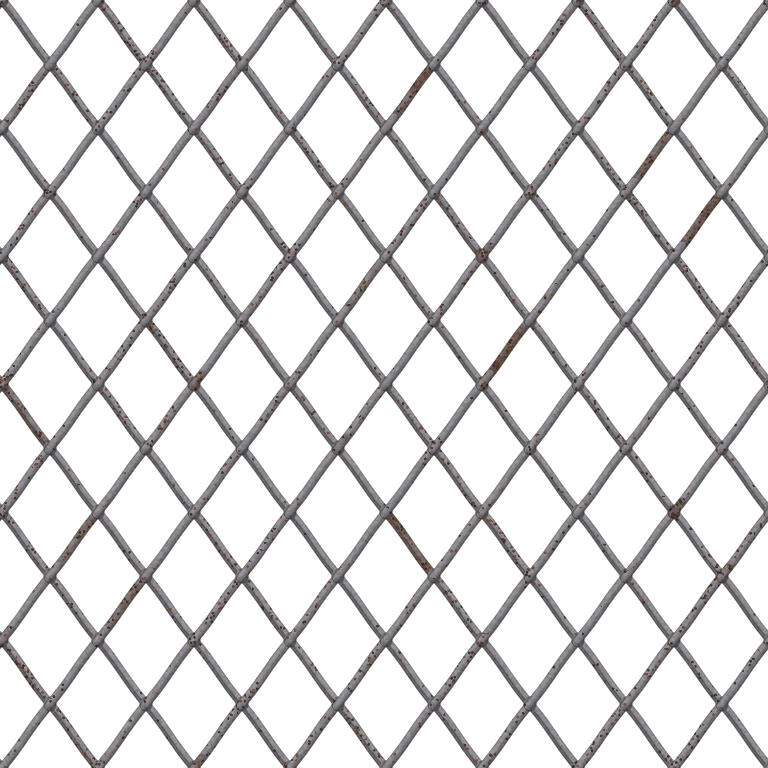
This pattern is drawn by a Shadertoy shader. Its source:

```glsl
// Draws a weathered chain-link fence: interlocked steel wires with rust specks on white.

const vec2 REPEATS = vec2(8.0, 6.0);   // meshes across and down
const float WIRE = 0.0057;             // half width of a wire
const float KNOT = 0.0090;             // outer radius of a knot
const float TAU = 6.2831853;
const vec3 STEEL = vec3(1.0, 0.98, 1.02);
const vec3 DARK_RUST = vec3(0.21, 0.15, 0.12);
const vec3 ORANGE_RUST = vec3(0.45, 0.27, 0.17);
const vec3 BROWN_RUST = vec3(0.34, 0.24, 0.18);

float hash(vec2 p) {
    return fract(sin(dot(p, vec2(127.1, 311.7))) * 43758.55);
}

// Cellular noise: distance to the nearest point, and that point's random id
vec2 cellular(vec2 p) {
    vec2 base = floor(p);
    vec2 nearest = vec2(9.0, 0.0);
    for (int j = -1; j <= 1; j++)
    for (int i = -1; i <= 1; i++) {
        vec2 cell = base + vec2(i, j);
        vec2 point = cell + vec2(hash(cell), hash(cell + 57.3));
        float d = distance(p, point);
        if (d < nearest.x) nearest = vec2(d, hash(cell + 19.7));
    }
    return nearest;
}

// Layered sines, 0 to 1
float patches(vec2 p) {
    float s = sin(p.x * 71.0 + 2.0 * sin(p.y * 43.0));
    s += sin(p.y * 97.0 + 2.0 * sin(p.x * 59.0 + 1.3));
    s += 0.6 * sin((p.x + p.y) * 173.0);
    return clamp(0.5 + 0.25 * s, 0.0, 1.0);
}

float coverage(float d, float px) {
    return 1.0 - smoothstep(-0.7 * px, 0.7 * px, d);
}

// Brightness across a wire; t runs from the lit edge (-1) to the shaded edge (1)
float wireTone(float t, float groove) {
    float tone = mix(0.57, 0.46, smoothstep(-0.5, 0.6, t));
    tone -= 0.13 * smoothstep(0.4, 0.9, t) + 0.12 * smoothstep(0.55, 1.0, -t);
    return tone - groove * (1.0 - smoothstep(0.08, 0.3, abs(t - 0.3)));
}

// Grain, specks and brown stains over bare steel
vec3 weather(float tone, vec2 p, float amount) {
    float patchy = patches(p);
    vec2 grain = cellular(p * 330.0);
    vec2 speck = cellular(p * 250.0 + 31.0);
    vec3 col = STEEL * tone * (0.92 + 0.16 * grain.y);
    float stain = smoothstep(0.9, 1.0, amount) * (0.35 + 0.65 * patchy);
    col = mix(col, BROWN_RUST * (0.7 + 0.5 * grain.y), 0.8 * stain);
    float density = 0.03 + 0.5 * amount * amount * (0.25 + 0.75 * patchy);
    float spot = step(1.0 - density, speck.y) * (1.0 - smoothstep(0.3, 0.6, speck.x));
    vec3 rust = mix(DARK_RUST, ORANGE_RUST, smoothstep(0.4, 0.9, fract(speck.y * 37.0)));
    return mix(col, rust, 0.85 * spot);
}

// One family of parallel wires; each segment between knots rusts differently
void drawWires(inout vec3 col, vec2 p, float across, float along, float side,
               float groove, float seed, float px) {
    float line = round(across);
    float d = (across - line) / length(REPEATS) - 0.0007 * sin(TAU * along);
    float amount = hash(vec2(line, floor(along)) + seed);
    vec3 metal = weather(wireTone(side * d / WIRE, groove), p, amount);
    col = mix(col, metal, coverage(abs(d) - WIRE, px));
}

float capsule(vec2 p, vec2 a, vec2 b) {
    vec2 ab = b - a;
    return length(p - a - ab * clamp(dot(p - a, ab) / dot(ab, ab), 0.0, 1.0));
}

// Coiled bend where two wires hook, with the rising wire lying on top
void drawKnot(inout vec3 col, vec2 p, vec2 rel, float seed, float px) {
    float r = length(rel * vec2(1.08, 0.96));
    float t = (r - 0.6 * KNOT) / (0.4 * KNOT);
    float light = dot(rel, normalize(vec2(-1.0, 1.0))) / KNOT;
    float tone = 0.48 - 0.17 * min(t * t, 1.2) + 0.09 * light;
    float amount = 0.35 + 0.62 * seed;
    col = mix(col, weather(tone, p, amount), coverage(r - KNOT, px));

    vec2 rise = normalize(1.0 / REPEATS);
    vec2 normal = vec2(rise.y, -rise.x);
    vec2 tip = -0.0035 * rise;
    float d = capsule(rel, tip, 0.017 * rise) - 0.88 * WIRE;
    float shade = (1.0 - smoothstep(0.0, 0.0025, d)) * coverage(r - KNOT, px);
    col *= 1.0 - 0.35 * shade;
    float topTone = wireTone(dot(rel, normal) / WIRE, 0.0);
    topTone -= 0.07 * smoothstep(0.0, 0.006, -dot(rel, rise));
    col = mix(col, weather(topTone, p, amount), coverage(d, px));
}

void mainImage(out vec4 fragColor, in vec2 fragCoord) {
    float px = 1.0 / iResolution.y;
    vec2 p = fragCoord * px;
    vec2 mesh = (p - vec2(0.0026, 0.0)) * REPEATS;

    // Diagonal coordinates: wires lie on whole numbers, knots where both are whole
    float rising = mesh.x - mesh.y;
    float falling = mesh.x + mesh.y;
    vec2 knot = round(vec2(rising, falling));
    vec2 center = 0.5 * vec2(knot.x + knot.y, knot.y - knot.x) / REPEATS;

    vec3 col = vec3(1.0);
    drawWires(col, p, falling, rising, -1.0, 0.12, 11.3, px);
    drawWires(col, p, rising, falling, 1.0, 0.03, 47.9, px);
    drawKnot(col, p, p + vec2(-0.0026, 0.0) - center, hash(knot + 5.1), px);
    fragColor = vec4(col, 1.0);
}
```
